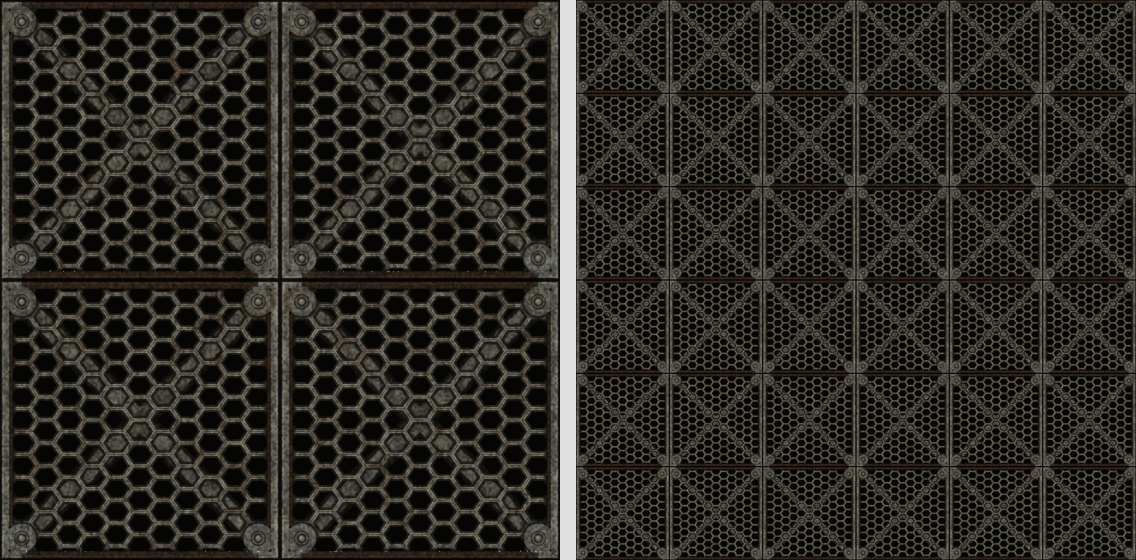
Left: one tile. Right: repeated 3 by 3.
This pattern is drawn by a Shadertoy shader. Its source:

```glsl
// Worn steel vent panels: framed honeycomb mesh over crossed braces, bolted at the corners.

const float PANELS = 2.0;                     // panels across and down
const vec2 HEX_SIZE = vec2(0.0971, 0.0818);   // honeycomb pitch in panel units
const vec2 BOLT = vec2(0.0775);               // bolt centre, from panel corner
const vec3 VOID_BLACK = vec3(0.018, 0.018, 0.013);
const vec3 STEEL = vec3(0.365, 0.355, 0.315);
const vec3 BRONZE = vec3(0.185, 0.165, 0.125);
const vec3 RUST = vec3(0.25, 0.165, 0.10);
const vec3 BLUE_STEEL = vec3(0.29, 0.32, 0.35);

float hash(vec2 p) {
    vec3 q = fract(p.xyx * vec3(0.1031, 0.1030, 0.0973));
    q += dot(q, q.yzx + 33.33);
    return fract((q.x + q.y) * q.z);
}

// Value noise that wraps after a whole number of cells
float wrapNoise(vec2 uv, vec2 cells) {
    vec2 g = uv * cells;
    vec2 i = floor(g), f = fract(g);
    f = f * f * (3.0 - 2.0 * f);
    float low = mix(hash(mod(i, cells)), hash(mod(i + vec2(1, 0), cells)), f.x);
    float high = mix(hash(mod(i + vec2(0, 1), cells)), hash(mod(i + 1.0, cells)), f.x);
    return mix(low, high, f.y);
}

// Distance to the nearest wall of a flat-topped honeycomb with row pitch 1
float hexWall(vec2 q) {
    vec2 s = vec2(1.7320508, 1.0);
    vec2 a = mod(q, s) - 0.5 * s;
    vec2 b = mod(q + 0.5 * s, s) - 0.5 * s;
    vec2 h = abs(dot(a, a) < dot(b, b) ? a : b);
    return 0.5 - max(h.y, dot(h, vec2(0.8660254, 0.5)));
}

// 1 inside a signed distance, 0 outside
float fill(float d, float soft) {
    return 1.0 - smoothstep(-soft, soft, d);
}

float band(float x, float centre, float halfWidth, float soft) {
    return fill(abs(x - centre) - halfWidth, soft);
}

// Crossed bars seen behind the mesh
vec3 addBraces(vec3 col, vec2 p, float grain, float blotch, float soft) {
    float d = min(abs(p.x - p.y), abs(p.x + p.y)) * 0.7071;
    d += (blotch - 0.5) * 0.012;
    col = mix(col, BRONZE * 0.45 * grain, fill(d - 0.043, soft * 2.0));
    vec3 face = STEEL * (0.62 + 0.4 * blotch) * grain;
    return mix(col, face, fill(d - 0.029, soft * 1.5));
}

vec3 addMesh(vec3 col, vec2 p, float grain, float blotch, float soft) {
    float wall = hexWall(p / HEX_SIZE + vec2(0.0, 0.5));
    float hexSoft = 0.6 * soft / HEX_SIZE.y;
    col *= mix(0.35, 1.0, smoothstep(0.13, 0.25, wall));
    col = mix(col, BRONZE * 0.72 * grain, fill(wall - 0.155, hexSoft));
    vec3 ridge = mix(STEEL * 1.08, RUST, 0.45 * smoothstep(0.5, 0.85, blotch)) * grain;
    ridge *= 1.0 - 0.3 * fill(wall - 0.018, hexSoft);
    return mix(col, ridge, fill(wall - 0.075, hexSoft));
}

// Surrounding bars, with round corner plates; a = distances from the panel sides
vec3 addFrame(vec3 col, vec2 a, float up, float grain, float blotch, float soft) {
    float plate = min(length(a - BOLT) - 0.054, max(a.x, a.y) - BOLT.x);
    float d = min(min(a.x - 0.047, a.y - 0.033), plate);
    float edge = min(a.x, a.y);
    float onPlate = fill(plate, soft);

    vec3 metal = STEEL * (0.72 + 0.42 * blotch);
    float inner = smoothstep(0.031, 0.036, a.x) * (1.0 - onPlate);
    metal = mix(metal, mix(BRONZE, RUST, blotch) * 0.75, inner);
    metal *= 1.0 - 0.4 * band(edge, 0.034, 0.001, soft) * (1.0 - 0.5 * onPlate);
    metal *= 1.0 + 0.25 * band(edge, 0.013, 0.002, soft);
    metal *= mix(0.6, 1.0, smoothstep(0.0, 0.007, -d));

    // Rust gathers around the upper plates, bluing around the lower ones
    float stain = band(length(a - BOLT), 0.052, 0.008, 0.012) * smoothstep(0.35, 0.7, blotch);
    metal = mix(metal, up > 0.0 ? RUST * 0.8 : BLUE_STEEL, 0.6 * stain);

    // Open seam between panels and small notches beside the plate
    metal *= mix(0.15, 1.0, smoothstep(0.004, 0.009, edge));
    float notch = min(length(a - vec2(0.037, 0.118)), length(a - vec2(0.118, 0.036)));
    notch = min(notch, length(a - 0.034));
    metal *= 1.0 - 0.8 * fill(notch - 0.004, soft);

    col *= mix(0.3, 1.0, smoothstep(0.0, 0.016, d));
    return mix(col, metal * grain, fill(d, soft * 0.7));
}

vec3 addBolt(vec3 col, vec2 v, float grain, float soft) {
    float r = length(v);
    col *= 1.0 - 0.65 * band(r, 0.025, 0.002, soft);
    col = mix(col, STEEL * 0.8 * grain, band(r, 0.019, 0.003, soft));
    col *= 1.0 - 0.75 * band(r, 0.0135, 0.002, soft);
    float shine = 1.1 + 0.5 * fill(length(v - vec2(-0.002, 0.003)) - 0.004, 0.004);
    return mix(col, STEEL * shine, fill(r - 0.0095, soft));
}

void mainImage(out vec4 fragColor, in vec2 fragCoord) {
    vec2 uv = fragCoord / iResolution.xy;
    vec2 p = fract(uv * PANELS) - 0.5;
    vec2 a = 0.5 - abs(p);
    float soft = PANELS / min(iResolution.x, iResolution.y);

    // Wear: fine grit, scratches and broad blotches
    float grit = wrapNoise(uv, vec2(256.0));
    float scratch = wrapNoise(uv, vec2(220.0, 70.0));
    float blotch = 0.6 * wrapNoise(uv, vec2(28.0)) + 0.4 * wrapNoise(uv, vec2(75.0));
    float grain = 0.55 + 0.6 * grit + 0.3 * scratch;

    vec3 col = addBraces(VOID_BLACK, p, grain, blotch, soft);
    col = addMesh(col, p, grain, blotch, soft);
    col = addFrame(col, a, p.y, grain, blotch, soft);
    col = addBolt(col, (BOLT - a) * sign(p), grain, soft);

    // Bright chips along the lower inside edge
    float chips = smoothstep(0.84, 0.95, grit) * band(a.y, 0.032, 0.003, soft);
    col += 0.35 * chips * step(p.y, 0.0) * step(0.03, a.x);
    fragColor = vec4(max(col, VOID_BLACK), 1.0);
}
```
